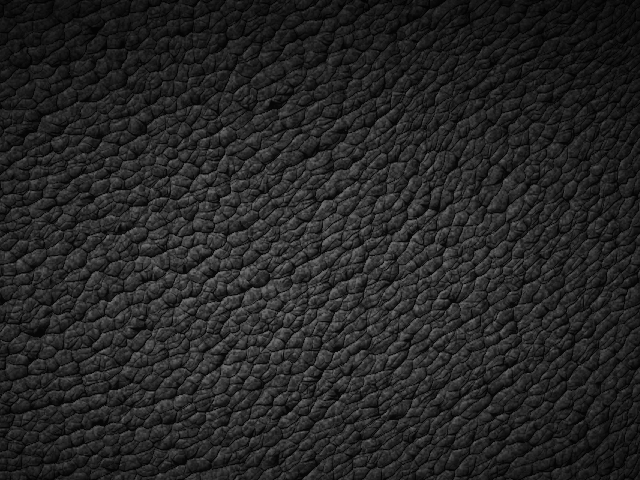
Reproduce this texture procedurally as a WebGL 1 fragment shader.

```glsl
precision highp float;
// Black pebbled leather: slanted grain cells, lit rims and shaded lower flanks, soft vignette.

uniform vec2 u_resolution;

#define GRAIN_DENSITY vec2(27.0, 37.0)
#define CREASE_WIDTH 0.20
#define WRINKLE_DEPTH 0.45
#define BODY_TONE 0.235
#define TILT 0.17
#define RELIEF 0.13
#define PORE_CONTRAST 0.60
#define LIGHT_STEP vec2(-0.0014, 0.0034)
#define GLOW_CENTER vec2(0.45, 0.41)
#define GLOW_FALLOFF vec2(2.0, 2.9)

vec2 hash2(vec2 p) {
  vec3 q = fract(p.xyx * vec3(0.1031, 0.1030, 0.0973));
  q += dot(q, q.yzx + 33.33);
  return fract((q.xx + q.yz) * q.zy);
}

float valueNoise(vec2 p) {
  vec2 cell = floor(p);
  vec2 f = fract(p);
  f = f * f * (3.0 - 2.0 * f);
  float low = mix(hash2(cell).x, hash2(cell + vec2(1.0, 0.0)).x, f.x);
  float high = mix(hash2(cell + vec2(0.0, 1.0)).x, hash2(cell + 1.0).x, f.x);
  return mix(low, high, f.y);
}

// Nearest and second nearest seed distance, then the offset from the nearest seed.
vec4 seedField(vec2 p) {
  vec2 cell = floor(p);
  vec2 f = fract(p);
  vec4 field = vec4(8.0, 8.0, 0.0, 0.0);
  for (int j = -1; j <= 1; j++) {
    for (int i = -1; i <= 1; i++) {
      vec2 shift = vec2(float(i), float(j));
      vec2 fromSeed = f - shift - 0.05 - 0.9 * hash2(cell + shift + 60.0);
      float d = length(fromSeed);
      field.y = min(field.y, max(field.x, d));
      if (d < field.x) field = vec4(d, field.y, fromSeed);
    }
  }
  return field;
}

// Bends the grain so that it rises more steeply toward the right.
vec2 grainSpace(vec2 p) {
  vec2 sway = vec2(valueNoise(p * 4.0 + 7.0), valueNoise(p * 4.0 + 31.0)) - 0.5;
  vec2 jitter = vec2(valueNoise(p * 65.0 + 11.0), valueNoise(p * 65.0 + 83.0)) - 0.5;
  p += 0.05 * sway + 0.007 * jitter;
  return vec2(p.x + 0.15 * p.y, p.y - p.x * (0.2 + 0.22 * p.x));
}

// Height in x, lean toward the light in y; creases are deepest below each pebble.
vec2 leatherSurface(vec2 p) {
  vec2 g = grainSpace(p) * GRAIN_DENSITY;
  vec4 pebble = seedField(g);
  vec4 fold = seedField(g * 1.4 + 19.0);
  float lean = clamp(dot(pebble.zw, vec2(-0.35, 0.95)), -0.6, 0.6);
  float creaseDepth = mix(0.3, 1.0, valueNoise(g * 1.7 + 3.0));
  creaseDepth *= mix(1.0, 0.45, smoothstep(-0.3, 0.3, lean));
  float foldDepth = WRINKLE_DEPTH * smoothstep(0.25, 0.75, valueNoise(g * 1.3 + 47.0));
  float crease = 1.0 - smoothstep(0.0, CREASE_WIDTH, pebble.y - pebble.x);
  float wrinkle = 1.0 - smoothstep(0.0, 0.2, fold.y - fold.x);
  float foldLean = clamp(dot(fold.zw, vec2(-0.35, 0.95)), -0.6, 0.6);
  float height = 1.0 - 0.5 * pebble.x * pebble.x;
  height -= max(creaseDepth * crease, foldDepth * wrinkle);
  return vec2(height, lean + 0.45 * foldLean);
}

void main() {
  vec2 uv = gl_FragCoord.xy / u_resolution;
  vec2 p = gl_FragCoord.xy / u_resolution.y;

  // Relief lit from above
  vec2 surface = leatherSurface(p);
  float slope = surface.x - leatherSurface(p + LIGHT_STEP).x;
  float tone = BODY_TONE * (0.40 + 0.66 * surface.x);
  tone += TILT * surface.y + RELIEF * slope;

  // Fine pores
  float pores = 0.5 * valueNoise(p * 160.0) + 0.5 * valueNoise(p * 320.0 + 5.0);
  tone *= 1.0 + PORE_CONTRAST * 2.0 * (pores - 0.5);

  // Vignette
  vec2 q = uv - GLOW_CENTER;
  float glow = exp(-dot(q * q, GLOW_FALLOFF));
  tone = max(tone, 0.035) * glow;

  gl_FragColor = vec4(vec3(clamp(tone, 0.012, 0.42)), 1.0);
}
```
